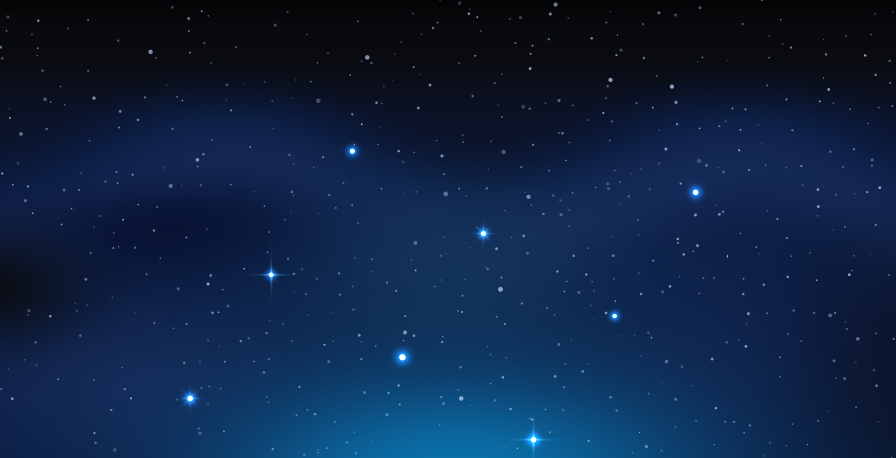
This texture is drawn by a WebGL 1 fragment shader. Its source:

```glsl
precision highp float;
// Night sky: a wavy indigo haze under a black zenith, with a cyan glow at the
// lower edge. Soft elliptical pools tint the gradient; hashed grids scatter the
// faint stars, and a golden-ratio loop places the few bright ones.

uniform vec2 u_resolution;

const vec3 BLACK  = vec3(0.037, 0.040, 0.055);
const vec3 NIGHT  = vec3(0.045, 0.070, 0.150);
const vec3 DEEP   = vec3(0.038, 0.105, 0.250);
const vec3 INK    = vec3(0.028, 0.062, 0.190);
const vec3 INDIGO = vec3(0.085, 0.165, 0.345);
const vec3 STEEL  = vec3(0.075, 0.200, 0.355);
const vec3 TEAL   = vec3(0.060, 0.270, 0.460);
const vec3 CYAN   = vec3(0.035, 0.460, 0.690);
const vec3 STAR   = vec3(0.640, 0.740, 0.880);
const vec3 HALO   = vec3(0.080, 0.480, 0.900);

const float RIDGE_HEIGHT = 0.68;   // mean upper edge of the haze
const float RIDGE_SWING  = 0.08;
const float RIDGE_PERIOD = 0.58;
const float BRIGHT_STARS = 8.0;
const float GOLDEN = 0.618034;

float hash(vec2 p) {
  vec3 q = fract(vec3(p.xyx) * 0.1031);
  q += dot(q, q.yzx + 33.33);
  return fract((q.x + q.y) * q.z);
}

// Soft elliptical spot, 1 at its centre
float pool(vec2 p, vec2 centre, vec2 radius) {
  vec2 d = (p - centre) / radius;
  return exp(-dot(d, d));
}

vec3 skyColor(vec2 uv) {
  float ridge = RIDGE_HEIGHT
    + RIDGE_SWING * cos(6.28318 * (uv.x - 0.25) / RIDGE_PERIOD);
  float band = (uv.y - ridge + 0.13) / 0.11;
  vec3 col = mix(DEEP, INDIGO, 0.9 * exp(-band * band));

  // Lighter and darker clouds
  col = mix(col, INDIGO, 0.85 * pool(uv, vec2(0.13, 0.18), vec2(0.20, 0.19)));
  col = mix(col, INDIGO, 0.45 * pool(uv, vec2(0.80, 0.25), vec2(0.16, 0.25)));
  col = mix(col, INK, 0.9 * pool(uv, vec2(0.21, 0.50), vec2(0.18, 0.10)));
  col = mix(col, STEEL, 0.85 * pool(uv, vec2(0.50, 0.40), vec2(0.19, 0.22)));
  col = mix(col, BLACK, 0.85 * pool(uv, vec2(-0.01, 0.37), vec2(0.10, 0.12)));
  col = mix(col, NIGHT, 0.9 * pool(uv, vec2(1.02, 0.14), vec2(0.12, 0.30)));

  // Darkness above the ridge
  col = mix(col, NIGHT, smoothstep(ridge - 0.05, ridge + 0.14, uv.y));
  col = mix(col, BLACK, smoothstep(0.73, 0.91, uv.y));
  col *= 1.0 - 0.6 * smoothstep(0.93, 1.0, uv.y);

  // Glow at the lower edge
  col = mix(col, TEAL, 0.9 * pool(uv, vec2(0.51, -0.04), vec2(0.30, 0.25)));
  return mix(col, CYAN, 0.95 * pool(uv, vec2(0.51, -0.05), vec2(0.22, 0.19)));
}

// Coverage of small round stars, at most one per grid cell
float starLayer(vec2 p, float cell, float density, vec2 sizes, float seed) {
  vec2 id = floor(p / cell);
  vec2 key = id + seed;
  vec2 offset = 0.15 + 0.7 * vec2(hash(key), hash(key + 41.7));
  float pick = hash(key + 83.1);
  float light = hash(key + 127.9);
  float radius = mix(sizes.x, sizes.y, light * light);
  float d = length(p - (id + offset) * cell);
  float disc = clamp((radius - d) * u_resolution.y + 0.5, 0.0, 1.0);
  return disc * step(pick, density) * mix(0.25, 0.85, hash(key + 171.3));
}

// Thin tapering cross of light
float spikes(vec2 d, float reach) {
  vec2 a = abs(d);
  vec2 width = vec2(0.0022);
  vec2 rays = exp(-a.yx * a.yx / (width * width)) * exp(-a / reach);
  return rays.x + rays.y;
}

vec3 brightStar(vec2 d, float kind, float size) {
  float r = length(d);
  float core = clamp((size - r) * u_resolution.y + 0.5, 0.0, 1.0);
  float halo = exp(-r * r / (size * size * 5.0));
  vec3 light = HALO * halo * 0.9 + vec3(0.9, 0.95, 1.0) * core;
  vec2 diagonal = vec2(d.x + d.y, d.x - d.y) * 0.7071;
  float cross = spikes(d, 0.017) * step(2.5, kind);
  float flare = (spikes(d, 0.009) + spikes(diagonal, 0.007))
    * step(1.5, kind) * step(kind, 2.5);
  return light + vec3(0.35, 0.65, 0.95) * (cross + flare) * 0.75;
}

void main() {
  vec2 uv = gl_FragCoord.xy / u_resolution;
  float aspect = u_resolution.x / u_resolution.y;
  vec2 p = gl_FragCoord.xy / u_resolution.y;
  vec3 col = skyColor(uv);

  // Faint stars, denser toward the middle
  float crowd = mix(0.55, 1.0, pool(uv, vec2(0.52, 0.5), vec2(0.35, 0.6)));
  float stars = starLayer(p, 0.047, 0.50 * crowd, vec2(0.0013, 0.0028), 7.0);
  stars = max(stars, starLayer(p + 0.019, 0.063, 0.42 * crowd, vec2(0.0018, 0.0034), 211.0));
  stars = max(stars, starLayer(p + 0.037, 0.110, 0.40 * crowd, vec2(0.0030, 0.0052), 419.0));
  col = mix(col, STAR, stars);

  // Bright stars stepping down the sky
  for (float i = 0.0; i < BRIGHT_STARS; i++) {
    vec2 place = vec2(0.17 + 0.62 * fract(0.36 + i * GOLDEN), 0.67 - 0.09 * i);
    float size = mix(0.0045, 0.0070, hash(vec2(i, 5.0)));
    col += brightStar(p - place * vec2(aspect, 1.0), mod(i, 4.0), size);
  }
  gl_FragColor = vec4(min(col, 1.0), 1.0);
}
```
